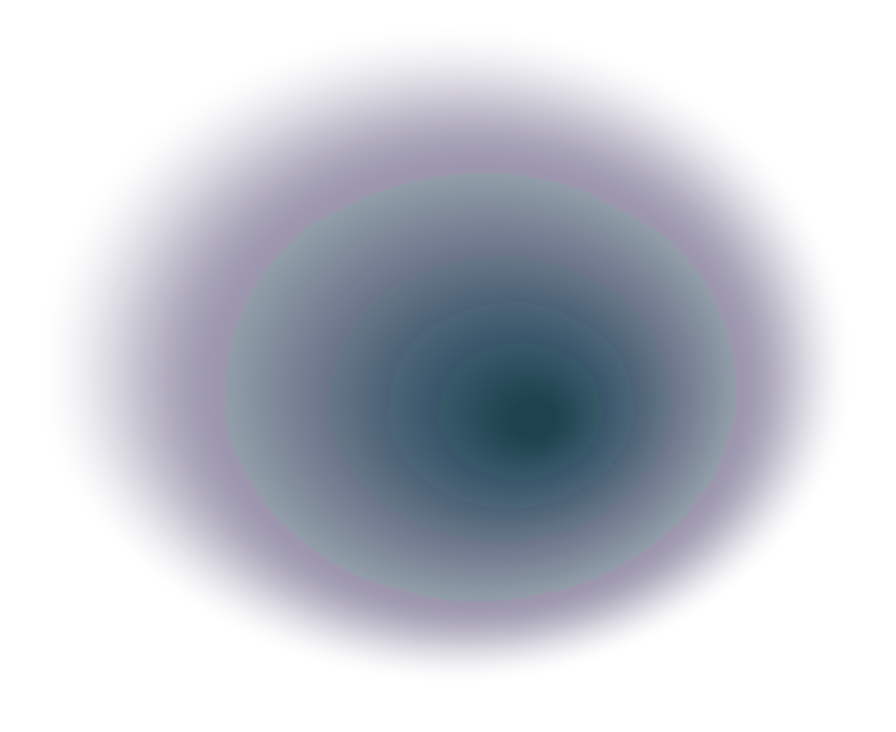
A Shadertoy shader for this background:

```glsl
// Soft off-centre nest of misty teal and lavender ellipses on white.

const float CANVAS_RATIO = 418.0 / 512.0;
const vec2 FOCUS = vec2(0.6016, 0.345);     // darkest point, in canvas widths
const vec2 DRIFT = vec2(-0.23, 0.14);       // centre shift per unit of radius
const float FLATTEN = 0.835;                // ellipse height over width
const float MIST_EDGE = 0.285;

float hash(float n) {
    return fract(sin(n * 127.1) * 43758.5453);
}

// Smooth noise that repeats every "period" cells
float ringNoise(float x, float period) {
    float cell = floor(x);
    float blend = smoothstep(0.0, 1.0, x - cell);
    return mix(hash(mod(cell, period)), hash(mod(cell + 1.0, period)), blend) - 0.5;
}

// Radius of the drifting ellipse that passes through the offset
float focalRadius(vec2 offset, vec2 drift) {
    float along = dot(offset, drift);
    float room = 1.0 - dot(drift, drift);
    return (sqrt(along * along + room * dot(offset, offset)) - along) / room;
}

// Lays a graded disc over the base colour, from core out to rim
vec3 addBand(vec3 base, float radius, float wobble, vec2 span,
             vec3 core, vec3 rim, float soft) {
    float t = clamp((radius - span.x) / (span.y - span.x), 0.0, 1.0);
    float cover = 1.0 - smoothstep(-soft, soft, radius + wobble - span.y);
    return mix(base, mix(core, rim, t), cover);
}

void mainImage(out vec4 fragColor, in vec2 fragCoord) {
    vec2 point = fragCoord / iResolution.xy * vec2(1.0, CANVAS_RATIO);
    vec2 squash = vec2(1.0, FLATTEN);
    vec2 offset = (point - FOCUS) / squash;
    float radius = focalRadius(offset, DRIFT / squash);
    float soft = max(0.0012, 1.0 / iResolution.x);

    // Slightly uneven rims
    float turn = atan(offset.y, offset.x) / 6.2831853 + 0.5;
    float wobble = 0.005 * ringNoise(turn * 48.0, 48.0);

    // Outer lavender mist, thinner below
    float below = smoothstep(0.0, 1.0, -offset.y / max(radius, 0.001));
    float mistRadius = radius + 0.3 * below * max(radius - MIST_EDGE, 0.0);
    float fade = smoothstep(MIST_EDGE, 0.460, mistRadius);
    vec3 color = mix(vec3(0.61, 0.59, 0.68), vec3(1.0), fade);

    // Nested bands, from pale to deep
    color = addBand(color, radius, wobble, vec2(0.190, MIST_EDGE),
                    vec3(0.42, 0.45, 0.54), vec3(0.57, 0.62, 0.66), soft);
    color = addBand(color, radius, wobble, vec2(0.137, 0.190),
                    vec3(0.30, 0.38, 0.46), vec3(0.40, 0.47, 0.53), soft);
    color = addBand(color, radius, wobble, vec2(0.091, 0.137),
                    vec3(0.22, 0.33, 0.41), vec3(0.30, 0.40, 0.47), soft);
    color = addBand(color, radius, wobble, vec2(0.025, 0.091),
                    vec3(0.12, 0.26, 0.31), vec3(0.22, 0.35, 0.41), soft);

    fragColor = vec4(color, 1.0);
}
```
